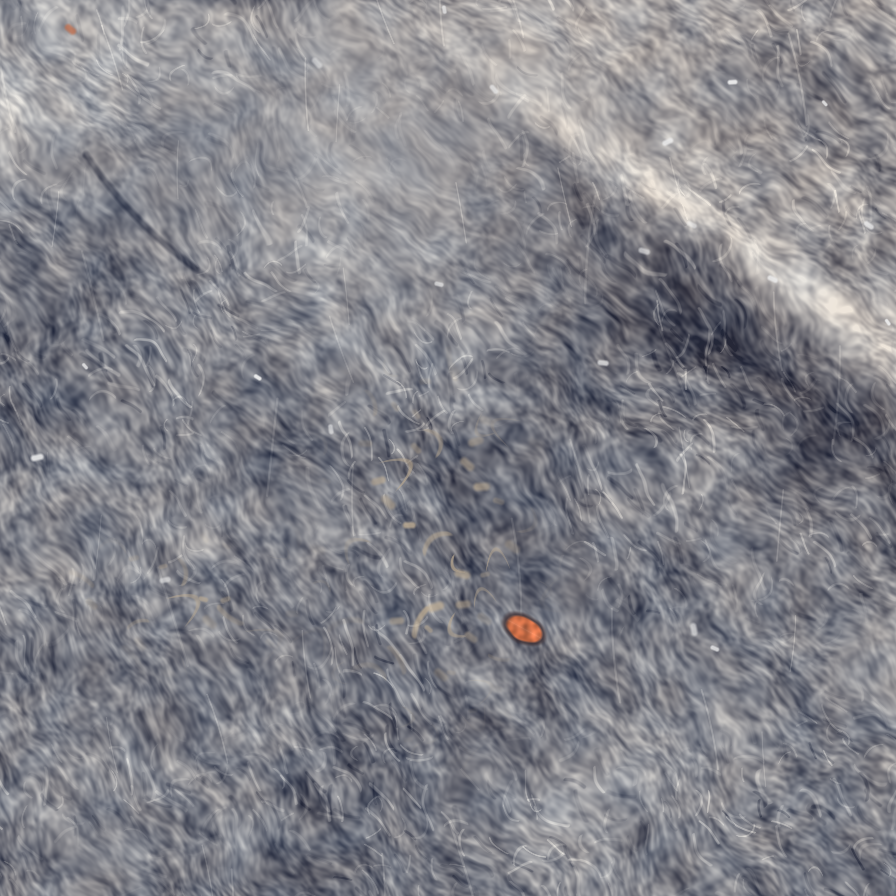
This texture is drawn by a WebGL 2 fragment shader. Its source:

```glsl
#version 300 es
precision highp float;
// Weathered grey rock face: slanting mineral grain, a pale ridge with a dark
// hollow below it, scratches, curled debris and one rust leaf. Stretched, warped
// gradient noise sets the tone; jittered cells scatter the strands and flecks.

uniform vec2 u_resolution;
out vec4 fragColor;

const vec3 SLATE = vec3(0.33, 0.34, 0.39);
const vec3 PALE = vec3(0.80, 0.79, 0.78);
const vec3 TAN = vec3(0.74, 0.67, 0.57);
const vec3 RUST = vec3(0.78, 0.42, 0.27);
const float TAU = 6.2832;

vec2 hash2(vec2 p) {
  vec3 q = fract(p.xyx * vec3(0.1031, 0.1030, 0.0973));
  q += dot(q, q.yzx + 33.33);
  return fract((q.xx + q.yz) * q.zy);
}

float cornerSlope(vec2 cell, vec2 offset) {
  float a = TAU * hash2(cell).x;
  return dot(vec2(cos(a), sin(a)), offset);
}

float gradientNoise(vec2 p) {
  vec2 i = floor(p), f = fract(p);
  vec2 s = f * f * f * (f * (f * 6.0 - 15.0) + 10.0);
  vec2 e = vec2(1.0, 0.0);
  float low = mix(cornerSlope(i, f), cornerSlope(i + e, f - e), s.x);
  float high = mix(cornerSlope(i + e.yx, f - e.yx), cornerSlope(i + 1.0, f - 1.0), s.x);
  return mix(low, high, s.y);
}

float fbm(vec2 p) {
  float sum = 0.0, gain = 1.0;
  for (int i = 0; i < 4; i++) {
    sum += gain * gradientNoise(p);
    p = p * 2.03 + 17.3;
    gain *= 0.55;
  }
  return sum;
}

// Coordinates along and across a heading.
vec2 alongAcross(vec2 p, float angle) {
  vec2 d = vec2(cos(angle), sin(angle));
  return vec2(dot(p, d), dot(p, vec2(-d.y, d.x)));
}

float grain(vec2 p, float angle) {
  vec2 q = alongAcross(p, angle);
  return gradientNoise(q * vec2(42.0, 105.0)) + 0.75 * gradientNoise(q * vec2(95.0, 190.0) + 31.0);
}

float blob(vec2 p, vec2 centre, vec2 radius) {
  vec2 q = (p - centre) / radius;
  return exp(-dot(q, q));
}

// Soft stroke of half length size.x and half width size.y, bent to a parabola.
float strand(vec2 q, vec2 size, float bend) {
  q.y -= bend * (q.x * q.x / size.x - 0.3 * size.x);
  float d = length(vec2(max(abs(q.x) - size.x, 0.0), q.y));
  return 1.0 - smoothstep(0.3 * size.y, 1.2 * size.y, d);
}

// One random strand in a share of the jittered cells.
float scatter(vec2 p, float cells, float heading, float spread, vec2 size, float bend, float share) {
  float cover = 0.0;
  vec2 home = floor(p * cells);
  for (int k = 0; k < 9; k++) {
    vec2 cell = home + vec2(k % 3 - 1, k / 3 - 1);
    vec2 r = hash2(cell + cells), s = hash2(cell + cells * 2.0 + 9.0);
    vec2 q = alongAcross(p - (cell + r) / cells, heading + spread * (s.x - 0.5));
    float mark = strand(q, size * mix(0.5, 1.0, s.y), bend * (r.y - 0.5));
    cover = max(cover, mark * step(hash2(cell + 71.0).x, share) * mix(0.5, 1.0, r.x));
  }
  return cover;
}

// Broad light and shade, with the ridge and the hollow beneath it.
float relief(vec2 p, vec2 w) {
  float t = 0.495 + 0.13 * smoothstep(0.5, 1.0, p.y) + 0.15 * fbm(w * 4.0);
  t -= 0.07 * blob(p, vec2(0.52, 0.36), vec2(0.16, 0.22));
  t -= 0.06 * blob(p, vec2(0.1, 0.06), vec2(0.3, 0.2));
  t -= 0.10 * blob(p, vec2(0.02, 0.72), vec2(0.08, 0.09));
  t -= 0.25 * blob(p, vec2(0.26, 1.01), vec2(0.09, 0.016));
  t += 0.06 * blob(p, vec2(0.96, 0.3), vec2(0.14, 0.16));
  float d = w.y - (0.92 - 0.7 * (w.x - 0.547));
  float reach = smoothstep(0.48, 0.75, p.x);
  float width = mix(0.014, 0.03, reach);
  t += mix(0.08, 0.22, reach) * smoothstep(0.45, 0.56, p.x) * exp(-d * d / (width * width));
  t -= 0.19 * smoothstep(0.56, 0.74, p.x) * exp(-pow((d + 0.115) / 0.075, 2.0));
  t -= 0.10 * blob(alongAcross(p - vec2(0.58, 0.85), -0.69), vec2(0.0), vec2(0.13, 0.017));
  return t + 0.13 * blob(w, vec2(0.75, 0.58), vec2(0.08, 0.01));
}

void main() {
  vec2 p = gl_FragCoord.xy / u_resolution;
  vec2 w = p + 0.022 * vec2(gradientNoise(p * 9.0), gradientNoise(p * 9.0 + 40.0));
  w += 0.006 * vec2(gradientNoise(p * 32.0), gradientNoise(p * 32.0 + 60.0));

  // Grain turns from steep at lower left to shallow at upper right.
  float turn = smoothstep(-0.12, 0.12, gradientNoise(p * 5.0) + 0.5 * (p.x + p.y - 1.1));
  float fine = mix(grain(w, -1.05), grain(w, -0.6), turn);
  float haze = blob(p, vec2(0.42, 0.84), vec2(0.3, 0.15));
  float patches = gradientNoise(alongAcross(w, -0.9) * vec2(14.0, 34.0));
  float tone = relief(p, w) + (0.25 * fine + 0.21 * patches) * (1.0 - 0.5 * haze);

  // Pale scratches, cross hairs, pits and a long crack.
  float rough = smoothstep(-0.3, 0.35, gradientNoise(p * 6.0 + 12.0)) * (1.0 - 0.6 * haze);
  tone += 0.19 * rough * scatter(w, 30.0, -1.0, 1.0, vec2(0.022, 0.0024), 0.5, 0.6);
  tone += 0.14 * rough * scatter(w, 38.0, 0.8, 2.4, vec2(0.014, 0.0022), 1.2, 0.45);
  tone += 0.11 * scatter(p, 11.0, -1.45, 0.5, vec2(0.06, 0.0018), 0.1, 0.3);
  tone -= 0.14 * rough * scatter(w, 34.0, -0.9, 1.2, vec2(0.016, 0.003), 0.4, 0.5);
  tone -= 0.20 * strand(alongAcross(p - vec2(0.162, 0.752), -0.78), vec2(0.1, 0.005), 0.1);

  // Cool slate to pale stone, browner at upper right.
  vec3 colour = mix(SLATE, PALE, clamp((tone - 0.33) / 0.47, -0.42, 1.25));
  float warmth = 0.6 * smoothstep(1.05, 1.6, p.x + p.y) + 0.9 * gradientNoise(w * 24.0) - 0.15;
  colour += warmth * vec3(0.025, 0.0, -0.025);

  // Tan curls and crumbs gathered in the lower hollow, with stray flecks.
  float litter = min(1.0, blob(p, vec2(0.48, 0.4), vec2(0.08, 0.14)) * 1.4
    + 0.8 * blob(p, vec2(0.2, 0.33), vec2(0.1, 0.05)));
  float curls = scatter(p, 21.0, 0.2, 4.0, vec2(0.018, 0.0045), 3.0, 0.55);
  float crumbs = scatter(p, 26.0, -0.3, 1.5, vec2(0.005, 0.006), 0.0, 0.4);
  colour = mix(colour, TAN, 0.85 * litter * max(curls, crumbs));
  colour = mix(colour, vec3(0.93), scatter(p, 17.0, -0.5, 2.0, vec2(0.004, 0.0045), 0.0, 0.07));
  colour = mix(colour, RUST, 0.8 * scatter(p, 9.0, 0.0, 2.0, vec2(0.004, 0.006), 0.0, 0.04));

  // Rust leaf with a shaded rim and a faint vein.
  vec2 leaf = alongAcross(p - vec2(0.585, 0.298), -0.5);
  float span = length(leaf / vec2(0.024, 0.0145)) + 0.12 * gradientNoise(p * 60.0);
  colour = mix(colour, vec3(0.24, 0.19, 0.21), 0.8 * (1.0 - smoothstep(0.95, 1.25, span)));
  vec3 blade = RUST * (1.0 + 0.5 * gradientNoise(p * 110.0)) + 0.08 * exp(-abs(leaf.y) * 500.0);
  colour = mix(colour, blade, 1.0 - smoothstep(0.78, 0.98, span));
  fragColor = vec4(clamp(colour, 0.0, 1.0), 1.0);
}
```
